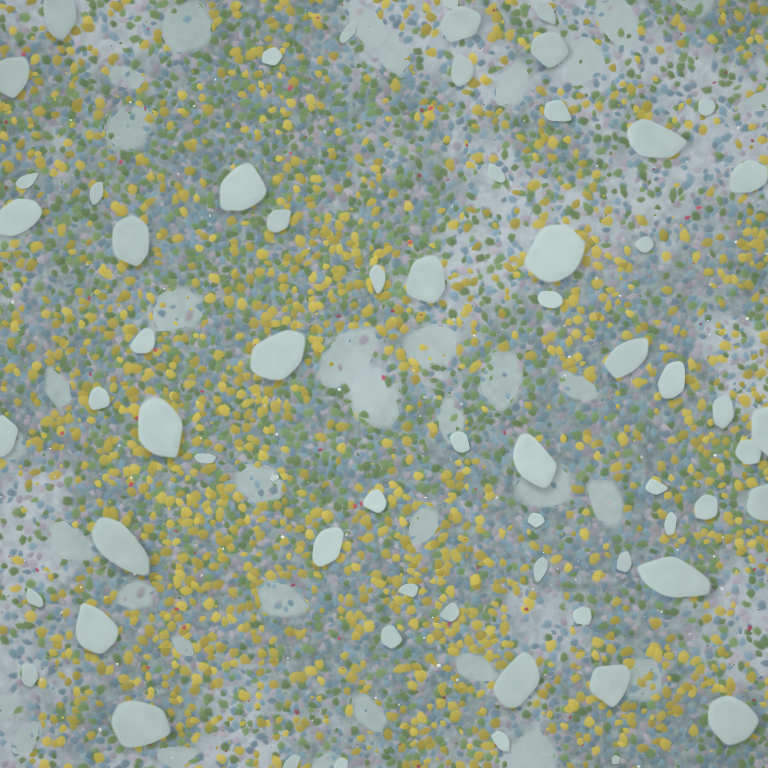
This texture is drawn by a Shadertoy shader. Its source:

```glsl
// Pale stones and coloured grit scattered over a bed of chalky powder.
// Each layer is a jittered grid of rounded polygons; slow noise sets how much
// powder, green, blue and yellow grit lies in each region.

float hash(vec2 p) {
    return fract(sin(dot(p, vec2(127.1, 311.7))) * 43758.5453);
}

float valueNoise(vec2 p) {
    vec2 i = floor(p), f = fract(p);
    f = f * f * (3.0 - 2.0 * f);
    return mix(mix(hash(i), hash(i + vec2(1, 0)), f.x),
               mix(hash(i + vec2(0, 1)), hash(i + vec2(1, 1)), f.x), f.y);
}

float fbm(vec2 p) {
    float sum = 0.0, gain = 0.5;
    for (int i = 0; i < 4; i++) {
        sum += gain * valueNoise(p);
        p = mat2(1.6, 1.2, -1.2, 1.6) * p + 7.3;
        gain *= 0.5;
    }
    return sum;
}

mat2 rotation(float a) {
    return mat2(cos(a), sin(a), -sin(a), cos(a));
}

// Rounded irregular polygon: 1 on the outline, smaller inside.
float chunkShape(vec2 q, float seed, float stretch) {
    q = rotation(seed * 6.283) * q;
    q *= vec2(1.0 / stretch, stretch);
    float sum = 0.0;
    for (int i = 0; i < 7; i++) {
        float h = hash(vec2(float(i), seed * 91.0));
        float a = (float(i) + 0.7 * h) * 0.8976;
        float side = dot(q, vec2(cos(a), sin(a))) / mix(0.75, 1.1, fract(h * 7.0));
        sum += pow(max(side, 0.0), 9.0);
    }
    return pow(sum, 1.0 / 9.0);
}

// Nearest chunk on a jittered grid: x = shape distance, y = light, z = random.
vec3 scatter(vec2 uv, float cells, float seed, float share, float size, float stretch) {
    vec2 p = rotation(seed) * uv * cells + seed * 17.0;
    vec2 base = floor(p);
    vec3 best = vec3(9.0, 0.0, 0.0);
    for (int j = -1; j <= 1; j++)
    for (int i = -1; i <= 1; i++) {
        vec2 cell = base + vec2(i, j);
        float present = smoothstep(0.0, 0.06, share - hash(cell + 3.7));
        if (present <= 0.0) continue;
        float rnd = hash(cell + 41.3);
        float radius = size * mix(0.65, 1.25, hash(cell + 19.1)) * present;
        vec2 centre = cell + 0.1 + 0.8 * vec2(hash(cell), hash(cell + 71.9));
        vec2 q = (p - centre) / radius;
        if (dot(q, q) > 5.0) continue;
        float d = chunkShape(q, rnd, mix(1.0, stretch, hash(cell + 57.7)));
        vec2 lightDir = rotation(seed) * vec2(-0.6, 0.8);
        if (d < best.x) best = vec3(d, dot(q, lightDir), rnd);
    }
    return best;
}

float coverage(vec3 chunk, float soft) {
    return 1.0 - smoothstep(1.0 - soft, 1.0 + soft, chunk.x);
}

vec3 paintGrain(vec3 col, vec3 chunk, vec3 tint, float soft, float alpha) {
    vec3 shaded = tint * (0.87 + 0.24 * chunk.z + 0.07 * clamp(chunk.y, -1.0, 1.0));
    return mix(col, shaded, alpha * coverage(chunk, soft));
}

vec3 paintStone(vec3 col, vec2 uv, vec3 chunk, vec3 tint, float soft) {
    float shadow = smoothstep(1.4, 0.95, chunk.x) * smoothstep(0.3, -0.8, chunk.y);
    col *= 1.0 - 0.22 * shadow;
    float grain = 0.06 * (fbm(uv * 45.0) - 0.47);
    float rim = smoothstep(0.6, 1.0, chunk.x) * clamp(chunk.y, -1.0, 1.0);
    vec3 shaded = tint * (0.96 + 0.07 * chunk.z + 0.05 * rim) + grain;
    return mix(col, shaded, coverage(chunk, soft));
}

void mainImage(out vec4 fragColor, in vec2 fragCoord) {
    vec2 uv = fragCoord / iResolution.y;

    const vec3 bedColor = vec3(0.52, 0.58, 0.58);
    const vec3 powderColor = vec3(0.69, 0.73, 0.75);
    const vec3 stoneColor = vec3(0.71, 0.78, 0.77);
    const vec3 blueGrit = vec3(0.45, 0.57, 0.63);
    const vec3 pinkGrit = vec3(0.65, 0.62, 0.66);
    const vec3 greenGrit = vec3(0.43, 0.54, 0.34);
    const vec3 yellowGrit = vec3(0.72, 0.66, 0.32);

    // Powder drifts, thicker away from the middle, with stones buried in them
    float edge = 0.22 * (length(uv - vec2(0.58, 0.45)) - 0.4);
    float powder = smoothstep(0.42, 0.68, fbm(uv * 6.0 + 2.0) + edge);
    vec3 buried = scatter(uv, 9.0, 0.6, 0.4, 0.27, 1.4);
    float buriedCover = coverage(buried, 0.2);
    float mottle = fbm(uv * 110.0) - 0.47;
    vec3 col = mix(bedColor, powderColor, powder) + 0.28 * mottle * (1.0 - 0.5 * powder);
    col = mix(col, stoneColor * 0.97, 0.75 * buriedCover);

    // Soft fine grit, partly hidden by powder
    float bare = (1.0 - 0.5 * powder) * (1.0 - 0.85 * buriedCover);
    float greenZone = smoothstep(0.3, 0.65, fbm(uv * 5.0 + 31.0));
    col = paintGrain(col, scatter(uv, 92.0, 1.1, 0.5 * bare, 0.5, 1.3), pinkGrit, 0.45, 0.75);
    col = paintGrain(col, scatter(uv, 96.0, 2.3, 0.55 * bare, 0.5, 1.3), blueGrit, 0.45, 0.8);
    col = paintGrain(col, scatter(uv, 90.0, 3.2, mix(0.2, 0.6, greenZone) * bare, 0.5, 1.3), greenGrit, 0.4, 0.82);

    // Crisp yellow grit in loose clusters
    float yellowZone = smoothstep(0.3, 0.68, fbm(uv * 7.0 + 53.0));
    float yellowShare = mix(0.1, 0.42, yellowZone) * bare;
    col = paintGrain(col, scatter(uv, 76.0, 4.4, yellowShare, 0.47, 1.25), yellowGrit, 0.28, 0.92);
    col = paintGrain(col, scatter(uv, 72.0, 5.5, yellowShare, 0.47, 1.25), yellowGrit, 0.28, 0.92);

    // Rare red specks and tiny glints
    col = paintGrain(col, scatter(uv, 60.0, 6.1, 0.05, 0.2, 1.3), vec3(0.68, 0.3, 0.38), 0.5, 0.8);
    col = paintGrain(col, scatter(uv, 55.0, 7.2, 0.07, 0.11, 1.2), vec3(0.9), 0.5, 0.8);

    // Loose stones on top
    col = paintStone(col, uv, scatter(uv, 14.0, 0.9, 0.24, 0.21, 1.35), stoneColor, 0.1);
    col = paintStone(col, uv, scatter(uv, 7.5, 0.3, 0.42, 0.24, 1.35), stoneColor, 0.06);

    // Gentle darkening towards the corners
    vec2 fromCentre = fragCoord / iResolution.xy - 0.5;
    col *= 1.03 - 0.2 * dot(fromCentre, fromCentre);
    fragColor = vec4(clamp(col, 0.0, 1.0), 1.0);
}
```
